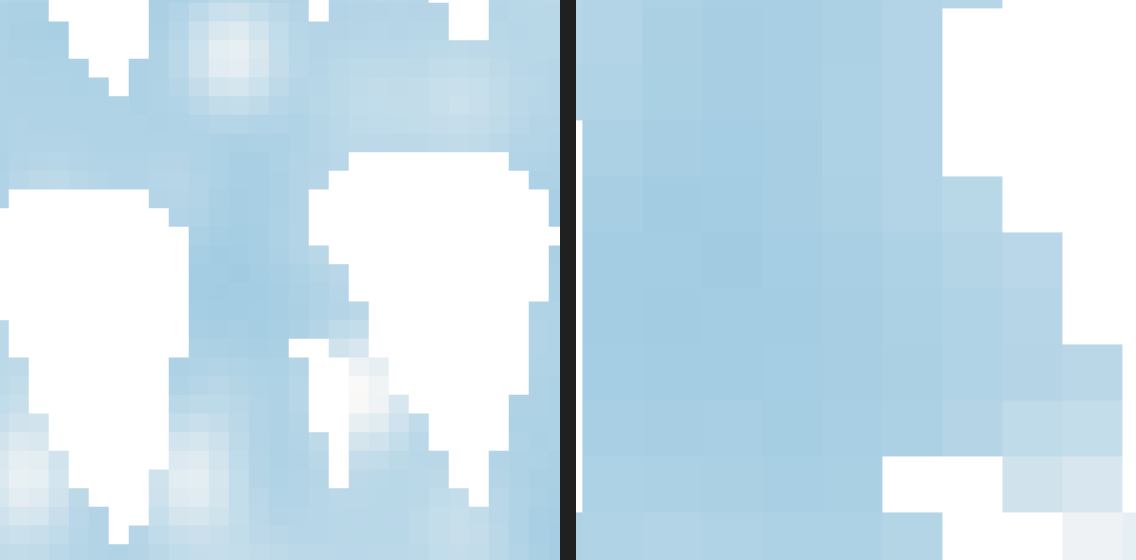
Left, the full canvas; right, a detail of the centre.
A WebGL 2 fragment shader for this texture:

```glsl
#version 300 es
precision highp float;
// Blocky pale blue mottling with soft highlights and white tapered gaps.

uniform vec2 u_resolution;
out vec4 fragColor;

const vec2 GRID = vec2(28.0, 30.0);       // blocks across and up
const vec2 GRID_SHIFT = vec2(0.44, 0.85); // first block edge, in blocks
const vec3 DEEP_BLUE = vec3(0.61, 0.785, 0.88);
const vec3 PALE = vec3(0.98, 0.975, 0.97);
const vec3 WHITE = vec3(1.0);

float hash(vec2 p) {
    return fract(sin(dot(p, vec2(127.1, 311.7))) * 43758.5453);
}

vec2 hash2(vec2 p) {
    return vec2(hash(p), hash(p + 17.3));
}

float valueNoise(vec2 p) {
    vec2 i = floor(p);
    vec2 f = fract(p);
    f = f * f * (3.0 - 2.0 * f);
    float low = mix(hash(i), hash(i + vec2(1, 0)), f.x);
    float high = mix(hash(i + vec2(0, 1)), hash(i + vec2(1, 1)), f.x);
    return mix(low, high, f.y);
}

// Soft round highlights on a jittered lattice
float highlights(vec2 p, float pitch, float radius) {
    vec2 home = floor(p / pitch);
    float sum = 0.0;
    for (int y = -1; y <= 1; y++) {
        for (int x = -1; x <= 1; x++) {
            vec2 id = home + vec2(x, y);
            vec2 center = (id + 0.2 + 0.6 * hash2(id)) * pitch;
            vec2 d = (p - center) / (radius * vec2(1.0, 1.2));
            float strength = hash(id + 5.7);
            sum += strength * strength * exp(-0.5 * dot(d, d));
        }
    }
    return sum;
}

// Gap with a broad top, narrowing and leaning right as it goes down
float taperedGap(vec2 p, vec2 top, float halfWidth, float height, float lean) {
    float t = (top.y - p.y) / height;
    if (t < 0.0 || t > 1.0) return 0.0;
    float profile = smoothstep(-0.25, 0.2, t) * (1.0 - pow(t, 1.8));
    float ragged = 1.0 + 0.3 * (valueNoise(p * 9.0) - 0.5);
    return step(abs(p.x - top.x - lean * t), halfWidth * profile * ragged);
}

// Staggered rows of wide gaps, each with a thin slit beside it
float gaps(vec2 p) {
    float mask = 0.0;
    for (int row = 0; row < 2; row++) {
        for (int column = 0; column < 2; column++) {
            vec2 id = vec2(column, row);
            vec2 top = vec2(0.11, 0.67) + id * vec2(0.63, 0.8);
            top.y += 0.07 * id.x;
            top += 0.04 * (hash2(id + 3.1) - 0.5);
            float wide = taperedGap(p, top, 0.21, 0.65, 0.1);
            vec2 slitTop = top + vec2(0.43, -0.25);
            float slit = taperedGap(p, slitTop, 0.04, 0.31, 0.06);
            mask = max(mask, max(wide, slit));
        }
    }
    return mask;
}

vec3 blockColor(vec2 block) {
    vec2 p = (block + 0.5 + GRID_SHIFT) / GRID;
    float tone = 0.05 + 0.3 * valueNoise(p * 5.0 + 2.0);
    tone += 0.9 * highlights(p, 0.25, 0.06);
    tone += 0.02 * (hash(block) - 0.5);
    vec3 blue = mix(DEEP_BLUE, PALE, clamp(tone, 0.0, 1.0));
    return mix(blue, WHITE, gaps(p));
}

void main() {
    vec2 uv = gl_FragCoord.xy / u_resolution;
    vec2 g = uv * GRID - GRID_SHIFT - 0.5;
    vec2 block = floor(g);

    // Blend neighbouring blocks over a thin band at their shared edge
    vec2 band = 1.3 * GRID / u_resolution;
    vec2 w = clamp((fract(g) - 0.5) / band + 0.5, 0.0, 1.0);
    vec3 lower = mix(blockColor(block), blockColor(block + vec2(1, 0)), w.x);
    vec3 upper = mix(blockColor(block + vec2(0, 1)), blockColor(block + vec2(1, 1)), w.x);
    fragColor = vec4(mix(lower, upper, w.y), 1.0);
}
```
